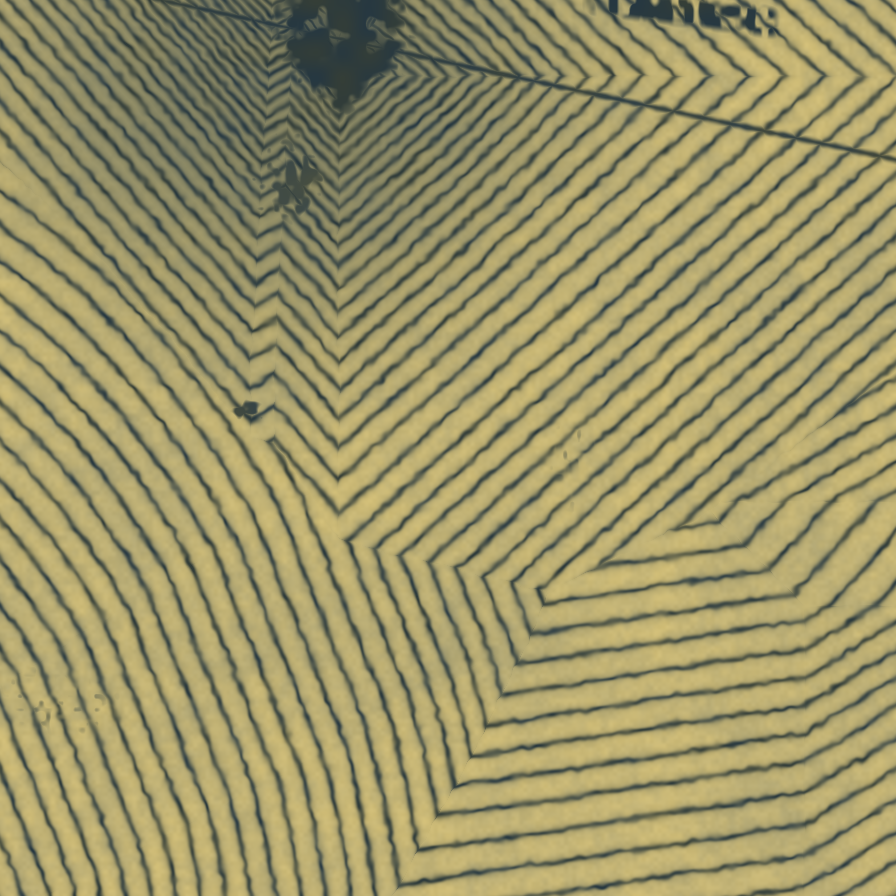
Give the GLSL for this pattern, as a WebGL 2 fragment shader.

```glsl
#version 300 es
precision highp float;
// Hand-drawn contour lines on aged yellow paper, crossed by a thin straight road.
// Slopes are joined with min and max into one height field, whose evenly spaced
// levels are inked; value noise roughens the pen, the blots and the paper.

uniform vec2 u_resolution;
out vec4 outColor;

float hash(vec2 p) {
    vec3 v = fract(vec3(p.xyx) * 0.1031);
    v += dot(v, v.yzx + 33.33);
    return fract((v.x + v.y) * v.z);
}

float noise(vec2 p) {
    vec2 i = floor(p), f = fract(p);
    f = f * f * (3.0 - 2.0 * f);
    return mix(mix(hash(i), hash(i + vec2(1, 0)), f.x),
               mix(hash(i + vec2(0, 1)), hash(i + vec2(1, 1)), f.x), f.y);
}

// Gully: V folds with a small kink on the left arm and chevrons at upper right.
float gully(vec2 p) {
    float d = 0.378 - p.x;
    float kink = 0.072 - 0.06 * max(0.4 - p.y, 0.0);
    float arm = d > 0.0 ? 1.15 * d - 1.8 * clamp(d - kink, 0.0, 0.026) : -0.9 * d;
    float fold = 2.0 * min(max(0.085 - p.y, 0.0), 1.5 * max(-d, 0.0));
    float h = p.y + fold + arm;
    float steep = max(0.57 - h, 0.0), steeper = max(0.33 - h, 0.0);
    float fan = 1.0 - 0.7 * smoothstep(0.5, 0.8, p.x);
    return h - fan * (steep * steep + steeper * steeper / 0.6);
}

// Broad rounded flank on the left, continuing into the straight west face.
float flank(vec2 p) {
    float dome = 0.599 + 1.19 * (length((p - vec2(-0.453, 1.16)) * vec2(1.2, 1.0)) - 1.146);
    float face = 0.617 + 1.28 * (p.x - 0.391 - 0.4 * (p.y - 0.605));
    return max(dome, face);
}

// Gentle lower slope that bends upward near the right edge.
float lowerSlope(vec2 p) {
    float elbow = 0.898 - clamp(0.677 - p.y, 0.0, 0.117);
    float s = p.y + 0.15 * (p.x - 0.521) + 0.45 * max(p.x - elbow, 0.0);
    return 0.764 + 1.12 * (0.771 - s);
}

// Height counted in contour intervals.
float level(vec2 p) {
    float h = min(gully(p), min(flank(p), lowerSlope(p))) - 0.612;
    return h / (h > 0.0 ? 0.0352 : 0.0391);
}

// Distance to the nearest contour; the steeper one-sided slope keeps creases closed.
float contourDistance(vec2 p) {
    vec2 e = vec2(0.001, 0.0);
    float c = level(p);
    vec2 ahead = abs(vec2(level(p + e), level(p + e.yx)) - c);
    vec2 behind = abs(vec2(level(p - e), level(p - e.yx)) - c);
    return abs(fract(c + 0.5) - 0.5) / max(length(max(ahead, behind)) / e.x, 27.0);
}

// Soft round blot with a ragged rim.
float blot(vec2 p, vec2 center, vec2 radius, float grain) {
    return 1.0 - smoothstep(0.4, 1.2, length((p - center) / radius) + (grain - 0.5) * 1.5);
}

void main() {
    vec2 uv = gl_FragCoord.xy / u_resolution;
    vec2 p = vec2(uv.x, 1.0 - uv.y);
    float coarse = noise(p * 7.0);
    float patchy = noise(p * 34.0 + 70.0);
    float grain = noise(p * 120.0 + 7.0);

    // Contours: a soft bleeding stroke of uneven pressure
    vec2 wobble = vec2(noise(p * 110.0), noise(p * 110.0 + 50.0)) - 0.5;
    wobble += 0.7 * (vec2(noise(p * 34.0 + 90.0), noise(p * 34.0 + 140.0)) - 0.5);
    float stroke = contourDistance(p + 0.0034 * wobble);
    float width = 0.0024 + 0.0014 * noise(p * 70.0 + 11.0);
    float pressure = 0.34 + 0.26 * noise(p * 60.0 + 33.0) + 0.26 * grain;
    float ink = pressure * exp(-pow(stroke / width, 2.0)) + 0.17 * exp(-pow(stroke / 0.0068, 2.0));

    // Worn patches in the valley, with stray specks
    float worn = blot(p, vec2(0.645, 0.52), vec2(0.045, 0.085), coarse);
    worn = max(worn, blot(p, vec2(0.06, 0.79), vec2(0.07, 0.04), coarse));
    ink *= 1.0 - 0.5 * worn * smoothstep(0.3, 0.7, grain);
    ink = max(ink, 0.5 * worn * smoothstep(0.62, 0.95, noise(p * 130.0 + 3.0)));

    // Road
    float road = abs(p.y - 0.0586 - 0.217 * (p.x - 0.449)) / 1.023 + 0.0015 * (grain - 0.5);
    ink = max(ink, 0.88 * exp(-pow(road / 0.0036, 2.0)) * smoothstep(0.13, 0.15, p.x));

    // Dark summit blot, with paper showing through at its top
    float side = abs(p.x - 0.38);
    float summit = max(side - 0.068, p.y - 0.124 + 0.9 * side) + 0.03 * (grain - 0.5);
    float gaps = smoothstep(0.6, 0.85, noise(p * 75.0 + 21.0)) * (1.0 - smoothstep(0.02, 0.08, p.y));
    ink = max(ink, (1.0 - smoothstep(-0.012, 0.014, summit)) * (0.93 - 0.5 * gaps));

    // Smaller blots along the gully and a ragged smear near the top edge
    ink = max(ink, 0.75 * blot(p, vec2(0.325, 0.2), vec2(0.028, 0.036), grain));
    ink = max(ink, 0.85 * blot(p, vec2(0.276, 0.46), vec2(0.017, 0.009), grain));
    vec2 smear = p - vec2(0.76, 0.012);
    smear.y -= 0.13 * smear.x;
    float band = (1.0 - smoothstep(0.1, 0.112, abs(smear.x))) * (1.0 - smoothstep(0.009, 0.021, abs(smear.y)));
    ink = max(ink, band * smoothstep(0.1, 0.6, noise(p * vec2(130.0, 80.0) + 17.0)));

    // Mottled paper, greyer where strokes crowd, and blue-black ink
    vec3 paper = mix(vec3(0.68, 0.645, 0.455), vec3(0.85, 0.765, 0.47),
                     0.35 * coarse + 0.35 * patchy + 0.3 * grain);
    paper += 0.03 * (noise(p * 220.0 + 31.0) - 0.5);
    float crowded = 1.0 - smoothstep(0.05, 0.4, length((p - vec2(0.3, 0.1)) * vec2(0.85, 1.0)));
    paper = mix(paper, vec3(0.42, 0.44, 0.36), 0.62 * crowded);
    vec3 inkColor = mix(vec3(0.11, 0.19, 0.25), vec3(0.18, 0.22, 0.2), patchy);
    outColor = vec4(mix(paper, inkColor, clamp(ink, 0.0, 0.95)), 1.0);
}
```
